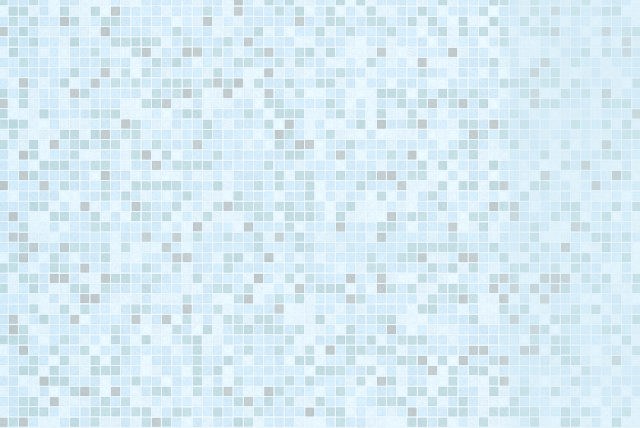
A Shadertoy shader for this texture:

```glsl
// Pale glass mosaic: a grid of small rounded tiles in four icy tints with white grout.
// A hash per cell picks the tint, size and shift; value noise adds grain,
// and a soft haze fades the right side and one horizontal band.

#define TILES vec2(62.6, 41.65)     // repeats across and down
#define GRID_SHIFT vec2(0.20, 0.93) // where the grid starts, in tiles
#define GROUT_WIDTH 0.125           // joint width, in tiles
#define CORNER 0.07                 // corner radius, in tiles
#define GREY_SHARE 0.055
#define AQUA_SHARE 0.225
#define WHITE_SHARE 0.27
#define GRAIN 0.035
#define HAZE 0.42

const vec3 GROUT = vec3(0.925, 0.972, 0.995);
const vec3 BLUE  = vec3(0.835, 0.926, 0.980);
const vec3 WHITE = vec3(0.905, 0.965, 0.996);
const vec3 AQUA  = vec3(0.770, 0.870, 0.893);
const vec3 GREY  = vec3(0.762, 0.797, 0.805);
const vec3 MIST  = vec3(0.825, 0.917, 0.955);

float hash(vec2 p) {
    return fract(sin(dot(p, vec2(127.1, 311.7))) * 43758.547);
}

float noise(vec2 p) {
    vec2 i = floor(p), f = fract(p);
    f = f * f * (3.0 - 2.0 * f);
    return mix(mix(hash(i), hash(i + vec2(1, 0)), f.x),
               mix(hash(i + vec2(0, 1)), hash(i + vec2(1, 1)), f.x), f.y);
}

float roundedBox(vec2 p, vec2 halfSize, float radius) {
    vec2 q = abs(p) - halfSize + radius;
    return length(max(q, 0.0)) + min(max(q.x, q.y), 0.0) - radius;
}

// Random tint of one tile, with a slight change of brightness
vec3 tileColor(vec2 cell) {
    float pick = hash(cell + 17.3);
    vec3 color = BLUE;
    if (pick < GREY_SHARE) color = GREY;
    else if (pick < GREY_SHARE + AQUA_SHARE) color = AQUA;
    else if (pick < GREY_SHARE + AQUA_SHARE + WHITE_SHARE) color = WHITE;
    return color + 0.03 * (hash(cell + 51.9) - 0.5);
}

void mainImage(out vec4 fragColor, in vec2 fragCoord) {
    vec2 uv = fragCoord / iResolution.xy;
    vec2 p = uv * TILES + GRID_SHIFT;
    vec2 cell = floor(p);
    float pixel = TILES.y / iResolution.y;

    // Tile outline, laid by hand: small shifts and size changes
    vec2 shift = 0.03 * (vec2(hash(cell + 3.1), hash(cell + 8.7)) - 0.5);
    vec2 halfSize = vec2(0.5 - 0.5 * GROUT_WIDTH + 0.015 * (hash(cell + 29.4) - 0.5));
    float dist = roundedBox(fract(p) - 0.5 - shift, halfSize, CORNER);
    float tileMask = 1.0 - smoothstep(-0.5 * pixel, 0.5 * pixel, dist);

    // Glass surface: grain and a faintly darker rim
    vec3 tile = tileColor(cell);
    tile += GRAIN * (noise(p * 7.0) - 0.5);
    tile -= vec3(0.025, 0.018, 0.012) * smoothstep(-0.13, -0.02, dist);
    vec3 color = mix(GROUT, tile, tileMask);

    // Haze over the right side and a low band, broken up by broad noise
    float side = smoothstep(0.77, 0.81, uv.x);
    float band = 0.4 * (1.0 - smoothstep(0.01, 0.05, abs(uv.y - 0.43)));
    float haze = HAZE * max(side, band) * (0.6 + 0.6 * noise(p * 0.16));
    color = mix(color, MIST, haze);

    // Gentle cooling toward the left edge
    color -= vec3(0.016, 0.008, 0.003) * (1.0 - smoothstep(0.0, 0.2, uv.x));
    fragColor = vec4(clamp(color, 0.0, 1.0), 1.0);
}
```
